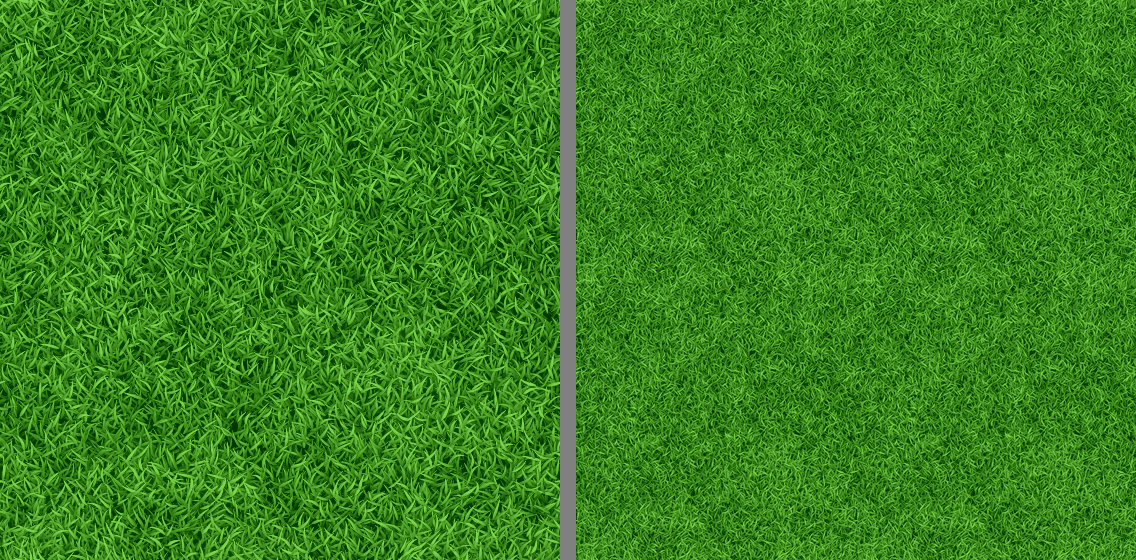
Left: one tile. Right: repeated 2 by 2.
A WebGL 1 fragment shader for this texture:

```glsl
precision highp float;
// Dense lawn of short curved grass blades, tiling in both directions.
// Layers of jittered cells are painted from deep to top; every blade shades
// what lies below it, and tone plus soft patches is looked up in a green ramp.
uniform vec2 u_resolution;

const float GRID = 48.0;            // cells across the canvas, whole for tiling
const int LAYERS = 9;
const float LEAN = 1.35;            // largest lean from upright, radians
const float BOW = 0.45;             // sideways curve, in cells
const vec2 HALF_LENGTH = vec2(0.58, 0.94);
const vec2 HALF_WIDTH = vec2(0.11, 0.185);
const float SOFTNESS = 0.055;       // edge blur, in cells
const float SHADOW_SPREAD = 0.20;
const float SHADOW_STRENGTH = 0.22;
const float TONE_BASE = 0.15;
const float TONE_DEPTH = 0.72;      // gain from the deep to the top layer
const float TONE_TIP = 0.50;        // gain from root to tip
const float TONE_VARIETY = 0.42;
const float TONE_FOLD = 0.09;       // contrast of the two blade halves
const float PATCHES = 12.0;         // coarse patches across, whole for tiling
const float PATCH_STRENGTH = 0.30;
const float CONTRAST = 1.22;
const float TONE_PIVOT = 0.45;      // tone that contrast moves to TONE_CENTER
const float TONE_CENTER = 0.48;
const vec3 DARK = vec3(0.03, 0.27, 0.00);
const vec3 MIDDLE = vec3(0.23, 0.535, 0.095);
const vec3 LIGHT = vec3(0.44, 0.775, 0.26);

// Four random values from a cell and a layer, without sine
vec4 hash4(vec3 cell) {
  vec4 q = fract(cell.xyzx * vec4(0.1031, 0.1030, 0.0973, 0.1099));
  q += dot(q, q.wzxy + 33.33);
  return fract((q.xxyz + q.yzzw) * q.zywx);
}

// Smooth value noise from 0 to 1 that wraps after the given count of cells
float wrappedNoise(vec2 uv, float count) {
  vec2 p = uv * count;
  vec2 cell = floor(p);
  vec2 f = p - cell;
  f *= f * (3.0 - 2.0 * f);
  vec2 low = mod(cell, count);
  vec2 high = mod(cell + 1.0, count);
  float bottom = mix(hash4(vec3(low, 151.0)).x, hash4(vec3(high.x, low.y, 151.0)).x, f.x);
  float top = mix(hash4(vec3(low.x, high.y, 151.0)).x, hash4(vec3(high, 151.0)).x, f.x);
  return mix(bottom, top, f.y);
}

// Paints the blade rooted in one cell over the tone below it
float paintBlade(float tone, vec2 p, vec2 cell, float layer, float soft) {
  vec2 wrapped = mod(cell, GRID);
  vec4 pose = hash4(vec3(wrapped, layer + 1.0));
  vec4 form = hash4(vec3(wrapped, layer + 71.0));

  // Blade frame: along runs from root 0 to tip 1, across is bent by the bow
  float lean = (pose.z * 2.0 - 1.0) * LEAN;
  vec2 direction = vec2(sin(lean), cos(lean));
  vec2 offset = p - cell - pose.xy;
  float u = dot(offset, direction) / mix(HALF_LENGTH.x, HALF_LENGTH.y, form.x);
  float along = clamp(0.5 + 0.5 * u, 0.0, 1.0);
  float across = dot(offset, vec2(direction.y, -direction.x));
  across -= (pose.w - 0.5) * BOW * (1.0 - u * u);

  // Outline tapering to a point
  float width = mix(HALF_WIDTH.x, HALF_WIDTH.y, form.y);
  width *= pow(1.0 - along, 0.7) * smoothstep(-0.15, 0.35, along);
  float ends = smoothstep(0.0, 0.06, along) * (1.0 - smoothstep(0.94, 1.0, along));
  float edge = abs(across) - width;
  float cover = ends * (1.0 - smoothstep(-soft, soft, edge));
  float shadow = ends * (1.0 - smoothstep(0.0, SHADOW_SPREAD, edge));

  // Light on the blade: layer height, tip, own variety and folded halves
  float depth = (layer + 0.5) / float(LAYERS);
  float light = TONE_BASE + TONE_DEPTH * depth + TONE_TIP * (along - 0.5);
  light += TONE_VARIETY * (form.z - 0.5);
  light += TONE_FOLD * (form.w < 0.5 ? -1.0 : 1.0) * smoothstep(-0.07, 0.07, across);
  return mix(tone * (1.0 - SHADOW_STRENGTH * shadow), max(light, 0.0), cover);
}

void main() {
  vec2 uv = gl_FragCoord.xy / u_resolution;
  vec2 p = uv * GRID;
  vec2 home = floor(p);
  float soft = max(SOFTNESS, 0.6 * GRID / u_resolution.y);

  float tone = 0.0;
  for (int layer = 0; layer < LAYERS; layer++) {
    for (int y = -1; y <= 1; y++) {
      for (int x = -1; x <= 1; x++) {
        vec2 cell = home + vec2(float(x), float(y));
        tone = paintBlade(tone, p, cell, float(layer), soft);
      }
    }
  }

  // Sparse and lush patches at two scales, then contrast
  float patches = 0.4 * wrappedNoise(uv, PATCHES) + 0.6 * wrappedNoise(uv, PATCHES * 2.0);
  tone += PATCH_STRENGTH * (patches - 0.5);
  tone = TONE_CENTER + CONTRAST * (tone - TONE_PIVOT);

  // Green ramp, running slightly past both end colours
  vec3 color = mix(DARK, MIDDLE, clamp(tone * 2.0, -0.2, 1.0));
  color = mix(color, LIGHT, clamp(tone * 2.0 - 1.0, 0.0, 1.25));
  gl_FragColor = vec4(clamp(color, 0.0, 1.0), 1.0);
}
```
